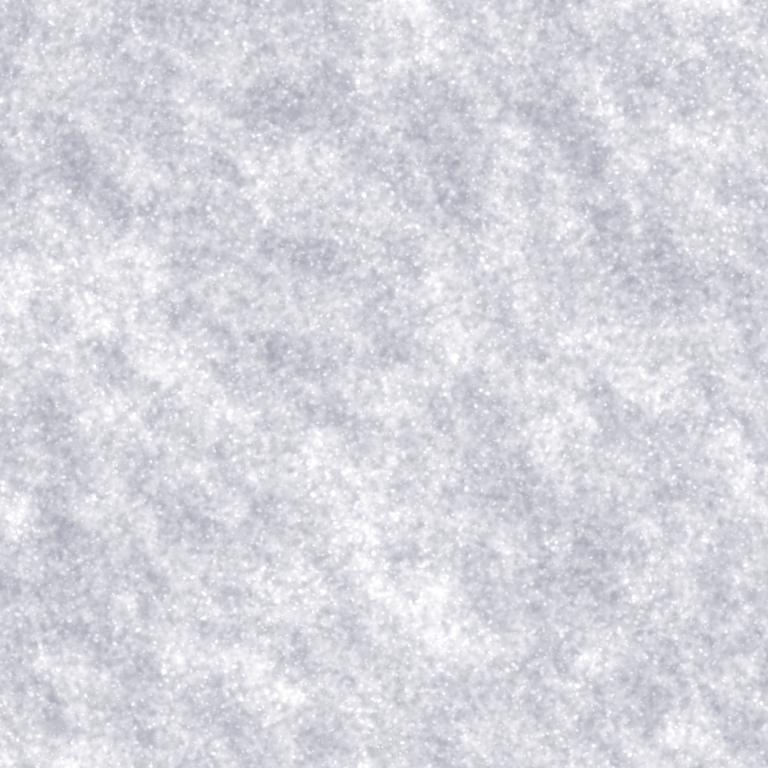
A WebGL 1 fragment shader for this texture:

```glsl
precision highp float;
// Sunlit granular snow: soft diagonal hollows, fine crystalline grain and
// small bright ice crystals. Stretched value noise shapes the relief, and
// jittered cells scatter the crystals; the sum picks a cool white tone.
uniform vec2 u_resolution;

float hash(vec2 p) {
  vec3 q = fract(vec3(p.xyx) * 0.1031);
  q += dot(q, q.yzx + 33.33);
  return fract((q.x + q.y) * q.z);
}

vec2 hash2(vec2 p) {
  return vec2(hash(p + 17.3), hash(p + 71.9));
}

// Value noise centred on zero
float noise(vec2 p) {
  vec2 cell = floor(p);
  vec2 f = fract(p);
  f = f * f * (3.0 - 2.0 * f);
  float low = mix(hash(cell), hash(cell + vec2(1.0, 0.0)), f.x);
  float high = mix(hash(cell + vec2(0.0, 1.0)), hash(cell + 1.0), f.x);
  return mix(low, high, f.y) - 0.5;
}

vec2 rotate(vec2 p, float angle) {
  float c = cos(angle);
  float s = sin(angle);
  return vec2(c * p.x - s * p.y, s * p.x + c * p.y);
}

// Broad mounds and hollows, drawn out from upper left to lower right
float relief(vec2 p) {
  vec2 along = vec2(0.55, -0.835);
  vec2 q = vec2(dot(p, along) * 0.62, dot(p, vec2(-along.y, along.x)));
  float height = 0.07 * noise(q * 9.0 + 3.0);
  height += 0.125 * noise(rotate(q, 0.35) * 23.0 + 40.0);
  height += 0.085 * noise(rotate(q, -0.4) * 46.0 + 90.0);
  return height;
}

// Clumps of grains and the grains themselves
float grain(vec2 p) {
  float g = 0.09 * noise(rotate(p, 0.6) * 88.0 + 11.0);
  g += 0.11 * noise(rotate(p, 1.1) * 150.0 + 23.0);
  g += 0.06 * noise(rotate(p, 2.0) * 240.0 + 57.0);
  return g;
}

// Soft round crystals, one per cell, few of them bright
float crystals(vec2 p) {
  vec2 cell = floor(p);
  float glow = 0.0;
  for (int y = -1; y <= 1; y++) {
    for (int x = -1; x <= 1; x++) {
      vec2 id = cell + vec2(float(x), float(y));
      vec2 offset = rotate(p - id - hash2(id), 6.283 * hash(id + 5.7));
      float radius = mix(0.35, 0.65, hash(id + 31.1));
      float dist = length(offset * vec2(1.0, 1.35));
      float shine = pow(hash(id + 47.7), 4.0);
      glow = max(glow, shine * (1.0 - smoothstep(0.25 * radius, radius, dist)));
    }
  }
  return glow;
}

void main() {
  vec2 p = gl_FragCoord.xy / u_resolution.y;

  float light = relief(p) + grain(p);
  light += 0.13 * crystals(rotate(p, 0.3) * 105.0 + 8.0);
  light += 0.09 * crystals(rotate(p, 0.9) * 165.0 + 60.0);
  light -= 0.016;

  // Cool shadow to bright snow, running on to white at the crystals
  vec3 shadow = vec3(0.78, 0.78, 0.82);
  vec3 snow = vec3(0.912, 0.91, 0.932);
  vec3 color = mix(shadow, snow, 0.51 + light / 0.13);
  gl_FragColor = vec4(clamp(color, 0.0, 1.0), 1.0);
}
```
